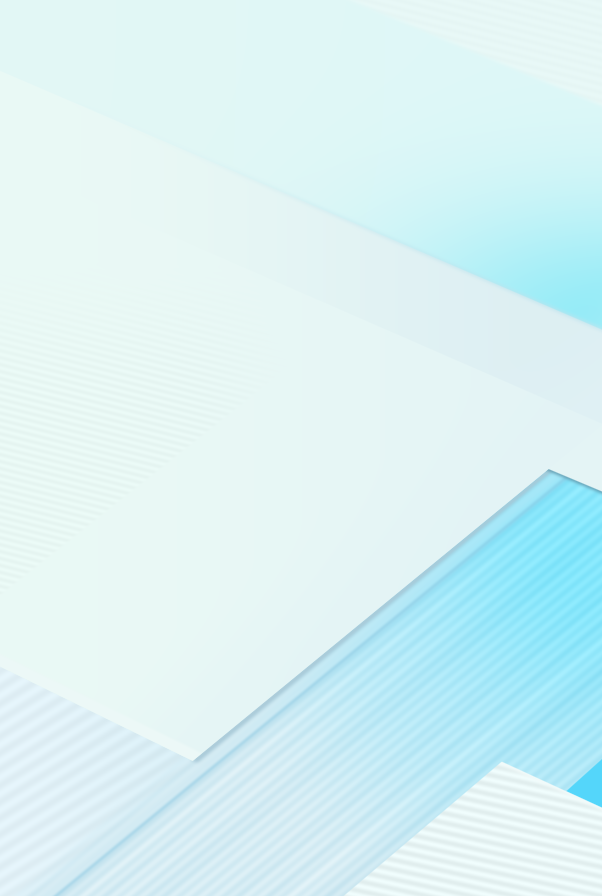
Write a WebGL 1 fragment shader that draws this background.

```glsl
precision highp float;
// Pale layered glass sheets with fine diagonal ribs and aqua glows.
uniform vec2 u_resolution;

const vec3 MINT = vec3(0.915, 0.975, 0.960);
const vec3 ICE = vec3(0.885, 0.950, 0.962);
const vec3 WHITE = vec3(0.945, 0.980, 0.978);
const vec3 HAZE = vec3(0.830, 0.922, 0.953);
const vec3 SKY = vec3(0.690, 0.910, 0.970);
const vec3 AQUA = vec3(0.510, 0.900, 0.985);
const vec3 STEEL = vec3(0.660, 0.785, 0.840);

// Signed distance above the line through a point with a given slope.
float above(vec2 p, vec2 a, float slope) {
  return (p.y - a.y - slope * (p.x - a.x)) * inversesqrt(1.0 + slope * slope);
}

// Smooth coverage of the positive side of a distance.
float cover(float d, float blur) {
  return smoothstep(-blur, blur, d);
}

// Soft line centred on zero distance.
float stroke(float d, float width) {
  return exp(-d * d / (width * width));
}

// Parallel ribs, from -1 to 1.
float ribs(float d, float period) {
  return sin(6.28318 * d / period);
}

float hash(float n) {
  return fract(sin(n * 91.73) * 437.58);
}

// Smooth one-dimensional noise.
float noise(float x) {
  float i = floor(x);
  float f = fract(x);
  return mix(hash(i), hash(i + 1.0), f * f * (3.0 - 2.0 * f));
}

// Upper sheets: tinted glass, shaded band and pale floor.
vec3 backdrop(vec2 p, float aa) {
  float glassEdge = above(p, vec2(0.0, 0.921), -0.430);
  float bandEdge = above(p, vec2(0.0, 0.820), -0.436);
  float farEdge = above(p, vec2(0.391, 1.0), -0.420);
  float toRight = smoothstep(0.05, 0.67, p.x);

  vec3 ground = mix(MINT, ICE, 0.75 * toRight);
  vec3 band = mix(MINT, vec3(0.865, 0.935, 0.950), toRight);
  vec3 col = mix(ground, band, cover(bandEdge, aa));

  vec3 glass = mix(vec3(0.885, 0.967, 0.960), vec3(0.870, 0.970, 0.970), toRight);
  vec2 g = (p - vec2(0.69, 0.63)) * vec2(0.55, 1.0);
  glass = mix(glass, vec3(0.570, 0.920, 0.970), exp(-dot(g, g) / 0.020));
  vec3 far = vec3(0.905, 0.968, 0.962) + 0.006 * ribs(above(p, vec2(0.0), -0.25), 0.009);
  glass = mix(glass, far, cover(farEdge, 0.004));
  col = mix(col, glass, cover(glassEdge, aa));
  return mix(col, vec3(0.740, 0.890, 0.930), 0.5 * toRight * stroke(glassEdge, 0.003));
}

// Ribbed sheet, brightest near its right end.
vec3 ribbedSheet(vec2 p, float side) {
  float d = length(p - vec2(0.66, 0.38));
  vec3 col = mix(SKY, HAZE, smoothstep(0.20, 0.46, d));
  col = mix(AQUA, col, smoothstep(0.02, 0.26, d));
  float streak = noise(side * 75.0) - 0.5;
  float fine = 0.022 * ribs(side, 0.0105) + 0.050 * streak;
  return col + fine * vec3(1.25, 0.65, 0.4);
}

void main() {
  vec2 p = gl_FragCoord.xy / u_resolution.y;
  float aa = 0.8 / u_resolution.y;
  vec3 col = backdrop(p, aa);

  // Fine ribs fading into the pale floor on the left.
  float leftArea = cover(above(p, vec2(0.0, 0.336), 0.79), 0.002);
  leftArea *= smoothstep(0.71, 0.55, p.y) * smoothstep(0.34, 0.20, p.x);
  col += leftArea * (0.013 * ribs(above(p, vec2(0.0), -0.25), 0.0075) - 0.004);

  // Lower sheets under the large smooth panel.
  float side = above(p, vec2(0.215, 0.151), 0.82);
  float front = above(p, vec2(0.215, 0.151), -0.49);
  float top = above(p, vec2(0.612, 0.4766), -0.42);
  vec3 sheet = ribbedSheet(p, side);
  vec3 wide = mix(vec3(0.885, 0.945, 0.970), HAZE, smoothstep(0.0, 0.30, p.x));
  wide += 0.018 * ribs(above(p, vec2(0.0), 0.62), 0.0155);
  sheet = mix(sheet, wide, cover(side, 0.025) * cover(-front, aa));

  // Bevel and contact shadow beside the panel.
  float along = smoothstep(0.20, 0.58, p.x);
  sheet = mix(sheet, mix(HAZE, SKY, along), 0.7 * stroke(side + 0.012, 0.007));
  sheet = mix(sheet, vec3(0.500, 0.760, 0.870), 0.45 * stroke(side + 0.020, 0.0025));
  sheet = mix(sheet, STEEL, 0.85 * stroke(side + 0.002, 0.004) * cover(front, 0.004));
  sheet = mix(sheet, vec3(0.390, 0.620, 0.700), 0.8 * stroke(top, 0.003));

  // Large smooth panel with a bright front lip.
  float panel = cover(side, aa) * cover(front, aa);
  float lower = max(cover(-side, aa) * cover(-top, aa), cover(-front, aa));
  col = mix(col, sheet, lower * (1.0 - panel));
  col = mix(col, vec3(0.925, 0.972, 0.968), panel * cover(0.012 - front, 0.002));
  col = mix(col, ICE, 0.5 * panel * cover(front - 0.012, 0.002) * smoothstep(0.13, 0.0, side));

  // Vivid sliver and white ribbed panel in the lower right corner.
  float whiteTop = above(p, vec2(0.560, 0.150), -0.46);
  float whiteSide = above(p, vec2(0.560, 0.150), 0.85);
  float sliver = above(p, vec2(0.632, 0.117), 0.90);
  col = mix(col, vec3(0.330, 0.840, 0.980), cover(-sliver, aa) * cover(whiteTop, aa));
  vec3 slats = WHITE - vec3(0.034, 0.018, 0.016);
  slats += 0.030 * ribs(above(p, vec2(0.0), -0.22), 0.0105);
  slats = mix(slats, WHITE, stroke(whiteTop, 0.004));
  col = mix(col, slats, cover(-whiteTop, aa) * cover(-whiteSide, aa));

  gl_FragColor = vec4(clamp(col, 0.0, 1.0), 1.0);
}
```
